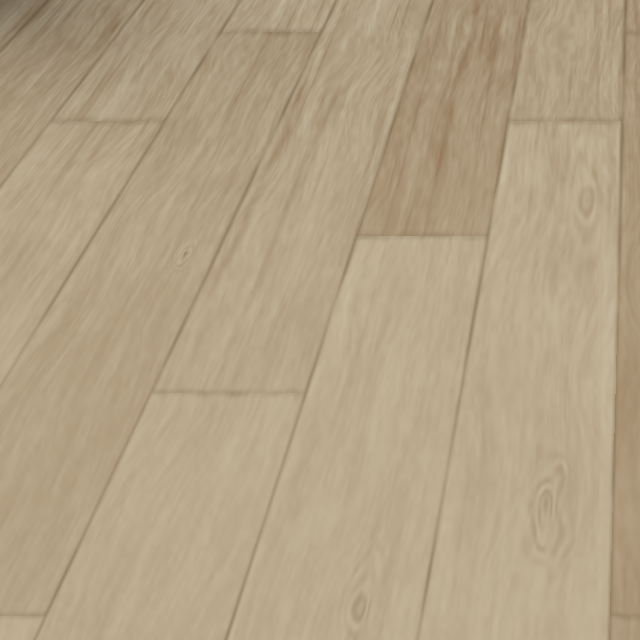
This texture is drawn by a Shadertoy shader. Its source:

```glsl
float hash(vec2 p) {
    vec3 q = fract(vec3(p.xyx) * 0.1031);
    q += dot(q, q.yzx + 33.33);
    return fract((q.x + q.y) * q.z);
}

float noise(vec2 p) {
    vec2 i = floor(p), f = fract(p);
    f = f * f * (3.0 - 2.0 * f);
    return mix(mix(hash(i), hash(i + vec2(1, 0)), f.x),
               mix(hash(i + vec2(0, 1)), hash(i + vec2(1, 1)), f.x), f.y);
}

// Warmth of each board: one entry per lane, from near to far
const vec3 warmth[8] = vec3[8](
    vec3(0.72, 0.50, 0.50), vec3(0.05, 0.30, 0.40),
    vec3(0.06, 0.66, 0.50), vec3(0.10, 0.20, 0.35),
    vec3(0.00, 0.34, 0.10), vec3(0.00, 0.20, 0.15),
    vec3(0.00, 0.28, 0.35), vec3(0.00, 0.35, 0.45));

// Knots: lane position, depth, half width, half length
const vec4 knots[4] = vec4[4](
    vec4(-0.389, 0.556, 0.17, 0.034), vec4(-0.261, 0.756, 0.22, 0.065),
    vec4(-3.235, 0.711, 0.08, 0.016), vec4(-1.330, 0.510, 0.12, 0.025));

// Dark streaks: lane position, near depth, far depth, strength
const vec4 streaks[6] = vec4[6](
    vec4(-2.91, 0.66, 0.92, 0.60), vec4(-2.62, 0.62, 0.86, 0.30),
    vec4(-1.52, 0.76, 1.02, 0.45), vec4(-0.47, 0.66, 0.83, 0.25),
    vec4(-4.51, 0.85, 0.98, 0.55), vec4(-5.10, 0.89, 0.98, 0.90));

// Fibres; x spans the board, y runs along it
float woodGrain(vec2 p, vec2 seed) {
    p.x += 0.16 * (noise(p * vec2(3, 16) + seed) - 0.5);
    float coarse = noise(p * vec2(11, 18) + seed);
    float medium = noise(p * vec2(27, 42) + seed * 1.7);
    float fine = noise(p * vec2(50, 110) + seed * 2.3);
    return 0.25 * coarse + 0.38 * medium + 0.37 * fine - 0.5;
}

float knotFigure(vec2 p) {
    float figure = 0.0;
    for (int i = 0; i < 4; i++) {
        vec2 q = (p - knots[i].xy) / knots[i].zw;
        float r = length(q) + 0.5 * (noise(q * 2.2 + float(i) * 9.0) - 0.5);
        float broken = noise(q * vec2(5, 3) + float(i) * 4.0);
        figure += 0.42 * broken * (0.5 + sin(r * 15.0)) * exp(-1.3 * r * r);
        figure += 0.4 * exp(-60.0 * dot(q, q));
    }
    return figure;
}

float darkStreaks(vec2 p) {
    float sum = 0.0;
    for (int i = 0; i < 6; i++) {
        vec4 s = streaks[i];
        float bend = 0.06 * (noise(vec2(p.y * 22.0, float(i) * 7.0)) - 0.5);
        float reach = smoothstep(s.y, s.y + 0.05, p.y) * smoothstep(s.z, s.z - 0.04, p.y);
        float broken = 0.4 + 0.9 * noise(vec2(p.y * 45.0, float(i) * 3.0));
        sum += s.w * reach * broken * exp(-pow((p.x - s.x + bend) / 0.035, 2.0));
    }
    return sum;
}

void mainImage(out vec4 fragColor, in vec2 fragCoord) {
    vec2 uv = fragCoord / iResolution.xy;

    // Floor plane in perspective
    float d = 2.01 - uv.y;
    float depth = 1.0 / d;
    float across = ((uv.x - 1.003) * depth + 0.0254) / 0.149;
    float far = smoothstep(0.55, 0.97, depth);

    // Boards, each lane shifted by a quarter length
    float lane = floor(across);
    float along = (depth - 0.943 - 0.109 * lane) / 0.436;
    float row = floor(along);
    vec2 seed = 40.0 * vec2(hash(vec2(lane, row) + 17.0), hash(vec2(row, lane) + 53.0));
    vec2 p = vec2(across, depth);

    // Tone from board warmth, grain, stains, streaks and knots
    float tone = warmth[int(clamp(-lane, 0.0, 7.0))][int(clamp(row + 1.0, 0.0, 2.0))];
    tone += woodGrain(p, seed) * mix(0.55, 1.1, far);
    tone += 0.14 * (noise(p * vec2(3, 18) + seed) - 0.5);
    float vein = noise(vec2(across * 20.0 + 5.0 * depth, depth * 9.0) + seed);
    tone += smoothstep(0.7, 0.95, vein) * mix(0.08, 0.4, far);
    tone -= smoothstep(0.3, 0.05, vein) * mix(0.08, 0.25, far);
    tone += knotFigure(p) + darkStreaks(p);
    tone += 0.12 * (noise(uv * vec2(130, 90)) - 0.5);
    vec3 color = mix(vec3(0.743, 0.682, 0.572), vec3(0.640, 0.550, 0.432), tone + 0.04);

    // Long soft seams with a faint pale bevel on their right side
    float side = (across - round(across)) * 0.149 * d;
    float seam = exp(-pow(side / 0.0034, 2.0));
    float bevel = exp(-pow((side - 0.008) / 0.005, 2.0));
    float wear = 0.4 + 0.7 * noise(vec2(round(across) * 7.0, depth * 40.0));
    color *= 1.0 + 0.012 * bevel;
    color = mix(color, vec3(0.49, 0.41, 0.30), seam * wear * mix(0.52, 0.62, far));

    // Butt joints, fainter and broken
    float end = (along - round(along)) * 0.436 * d * d;
    end += 0.004 * (noise(vec2(across * 9.0, lane)) - 0.5);
    float joint = exp(-pow(end / 0.0055, 2.0));
    color = mix(color, vec3(0.53, 0.45, 0.345), joint * (0.1 + 0.4 * noise(p * 15.0)));

    // Dimmer distance and shadowed far corner
    color *= 1.0 - 0.03 * smoothstep(0.6, 1.0, uv.y);
    color *= 1.0 - 0.32 * exp(-length((uv - vec2(0, 1)) * vec2(5, 11)));
    fragColor = vec4(color, 1.0);
}
```
